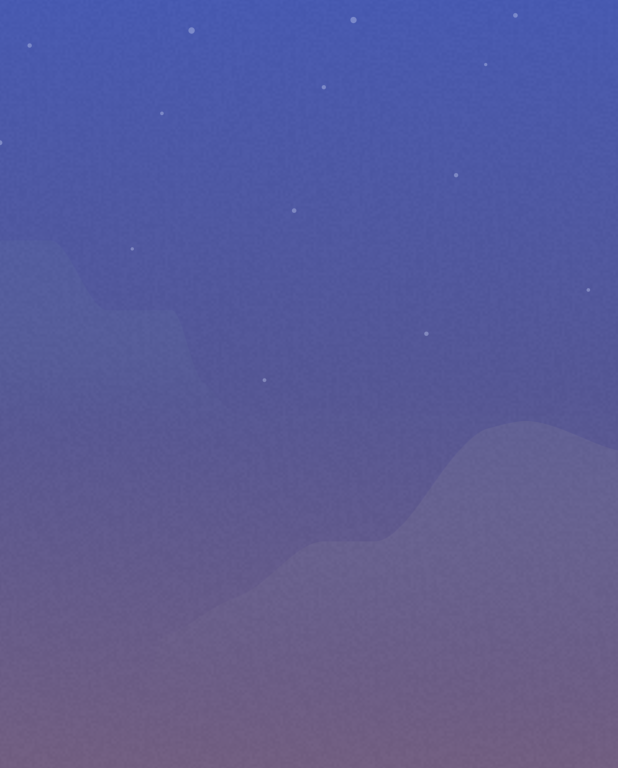
Reproduce this background procedurally as a WebGL 2 fragment shader.

```glsl
#version 300 es
precision highp float;

uniform vec2 u_resolution;
out vec4 outColor;

#define STAR_COUNT 14
#define STAR_STEP 0.738
#define STAR_DEPTH 0.475
#define STAR_ALPHA 0.42
#define LEFT_CLOUD_ALPHA 0.17
#define RIGHT_CLOUD_ALPHA 0.19
#define GRAIN_SCALE 300.0
#define GRAIN_AMOUNT 0.022

const vec3 SKY_TOP = vec3(0.280, 0.352, 0.695);
const vec3 SKY_MIDDLE = vec3(0.332, 0.340, 0.585);
const vec3 SKY_BOTTOM = vec3(0.446, 0.370, 0.505);
const vec3 LEFT_CLOUD = vec3(0.390, 0.470, 0.630);
const vec3 RIGHT_CLOUD = vec3(0.540, 0.530, 0.600);
const vec3 STAR_COLOR = vec3(0.760, 0.800, 0.940);

float hash(vec2 p) {
  return fract(sin(dot(p, vec2(127.1, 311.7))) * 43758.5453);
}

float valueNoise(vec2 p) {
  vec2 cell = floor(p);
  vec2 f = fract(p);
  f = f * f * (3.0 - 2.0 * f);
  float low = mix(hash(cell), hash(cell + vec2(1.0, 0.0)), f.x);
  float high = mix(hash(cell + vec2(0.0, 1.0)), hash(cell + 1.0), f.x);
  return mix(low, high, f.y);
}

vec3 skyGradient(float y) {
  vec3 lower = mix(SKY_BOTTOM, SKY_MIDDLE, clamp(y * 2.0, 0.0, 1.0));
  return mix(lower, SKY_TOP, clamp(y * 2.0 - 1.0, 0.0, 1.0));
}

// Cloud outlines: upper edge as a sum of soft steps
float leftOutline(float x) {
  return 0.687
    - 0.091 * smoothstep(0.081, 0.174, x)
    - 0.091 * smoothstep(0.278, 0.329, x)
    - 0.046 * smoothstep(0.318, 0.387, x);
}

float rightOutline(float x) {
  return 0.088
    + 0.082 * smoothstep(0.226, 0.266, x)
    + 0.052 * smoothstep(0.250, 0.395, x)
    + 0.073 * smoothstep(0.371, 0.524, x)
    + 0.141 * smoothstep(0.605, 0.790, x)
    + 0.016 * smoothstep(0.742, 0.855, x)
    - 0.042 * smoothstep(0.847, 1.032, x);
}

// Coverage below an outline, with an edge about one pixel wide
float below(float height) {
  return smoothstep(-0.7, 0.7, height / max(fwidth(height), 1e-5));
}

// Stars: evenly spread columns, thinning out downward
float stars(vec2 uv, float aspect, float pixel) {
  float light = 0.0;
  for (int i = 0; i < STAR_COUNT; i++) {
    float n = float(i);
    float drop = pow(n / float(STAR_COUNT - 1), 1.7);
    vec2 center = vec2(fract(0.834 + n * STAR_STEP), 0.98 - STAR_DEPTH * drop);
    float size = hash(vec2(n, 4.0));
    float radius = mix(0.0020, 0.0046, size * (1.0 - 0.6 * drop));
    float d = length((uv - center) * vec2(aspect, 1.0)) - radius;
    light = max(light, 1.0 - smoothstep(-pixel, pixel, d));
  }
  return light;
}

void main() {
  vec2 uv = gl_FragCoord.xy / u_resolution;
  float aspect = u_resolution.x / u_resolution.y;
  vec3 color = skyGradient(uv.y);

  // Clouds fade into the sky toward their base
  float leftFade = smoothstep(0.42, 0.56, uv.y);
  float rightFade = smoothstep(0.06, 0.36, uv.y);
  float leftMask = below(leftOutline(uv.x) - uv.y) * leftFade;
  float rightMask = below(rightOutline(uv.x) - uv.y) * rightFade;
  color = mix(color, LEFT_CLOUD, LEFT_CLOUD_ALPHA * leftMask);
  color = mix(color, RIGHT_CLOUD, RIGHT_CLOUD_ALPHA * rightMask);

  color = mix(color, STAR_COLOR, STAR_ALPHA * stars(uv, aspect, 0.8 / u_resolution.y));

  // Fine paper grain
  vec2 grainPoint = uv * vec2(aspect, 1.0) * GRAIN_SCALE;
  color += (valueNoise(grainPoint) - 0.5) * GRAIN_AMOUNT;

  outColor = vec4(color, 1.0);
}
```
